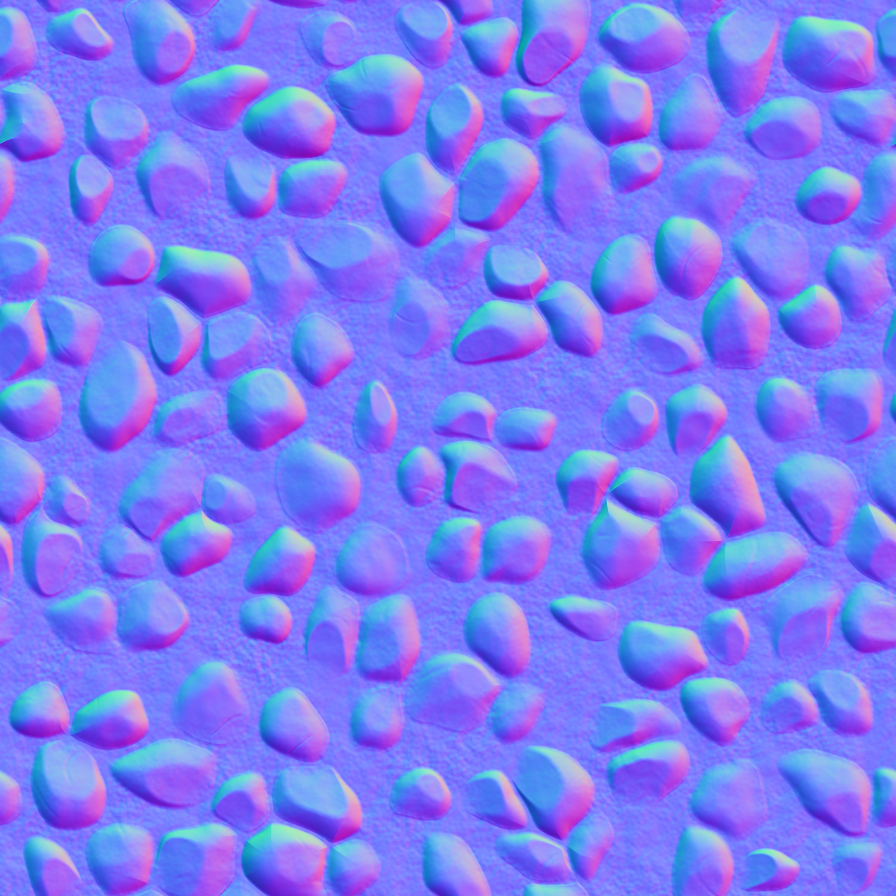
This texture map is drawn by a three.js fragment shader. Its source:

```glsl
// Tangent-space normal map of rounded pebbles set in gritty mortar.
// A wrapped, staggered grid scatters domed stones into a height field;
// its slopes, taken by finite differences, are encoded as colour.

#define GRID vec2(11.0, 12.0)      // stones across and up (rows must be even)
#define JITTER 0.58                // scatter of stone centres, in cells
#define RADIUS vec2(0.027, 0.050)  // smallest and largest stone
#define STRETCH 1.32               // greatest elongation
#define RELIEF 0.47                // dome height relative to radius
#define WARP 0.008                 // irregularity of the outlines
#define LUMPS 0.0030               // broad surface unevenness
#define GRAIN 0.0010               // fine mortar grit
#define CRACKS 0.0005              // depth of scratches on the stones
#define LEAN vec2(-0.03, -0.03)    // overall tilt of the surface
#define STEP 0.0011                // finite difference distance

varying vec2 vUv;

vec3 hash3(vec2 p) {
  vec3 q = fract(p.xyx * vec3(0.1031, 0.1030, 0.0973));
  q += dot(q, q.yxz + 33.33);
  return fract((q.xxy + q.yzz) * q.zyx);
}

float corner(vec2 cell, vec2 offset, float repeats) {
  vec2 gradient = hash3(mod(cell, repeats) + repeats * 1.7).xy * 2.0 - 1.0;
  return dot(gradient, offset);
}

// Gradient noise that wraps over the unit square.
float noise(vec2 uv, float repeats) {
  vec2 p = uv * repeats;
  vec2 i = floor(p), f = p - i;
  vec2 u = f * f * f * (f * (f * 6.0 - 15.0) + 10.0);
  vec2 e = vec2(1.0, 0.0);
  float low = mix(corner(i, f, repeats), corner(i + e, f - e, repeats), u.x);
  float high = mix(corner(i + e.yx, f - e.yx, repeats),
                   corner(i + 1.0, f - 1.0, repeats), u.x);
  return mix(low, high, u.y);
}

float smoothMax(float a, float b, float k) {
  float h = max(k - abs(a - b), 0.0) / k;
  return max(a, b) + h * h * k * 0.25;
}

// Normalised distance from a stone centre: 1 on its lobed outline.
float outline(vec2 q, float radius, vec3 rnd) {
  float turn = -0.9 + (rnd.x - 0.5) * 2.6;
  float c = cos(turn), s = sin(turn);
  float k = mix(1.0, STRETCH, rnd.y);
  q = vec2(c * q.x + s * q.y, c * q.y - s * q.x) / (radius * vec2(k, 1.0 / k));
  float a = atan(q.y, q.x), phase = rnd.z * 6.283;
  float lobes = 0.07 * cos(3.0 * a + phase) + 0.05 * cos(2.0 * a - phase * 3.0)
              + 0.025 * cos(5.0 * a + phase * 2.0);
  return length(q) * (1.0 + lobes);
}

// Dome with a random lean, cut by one flat facet.
float dome(float edge, vec2 q, float radius, vec3 rnd) {
  float top = radius * RELIEF * mix(0.5, 1.25, rnd.x);
  float facetTurn = rnd.y * 6.283;
  vec2 facetDir = vec2(cos(facetTurn), sin(facetTurn));
  vec2 lean = (fract(rnd.yz * 7.31) - 0.5) * 0.45;
  float h = top * (1.0 - pow(edge, 2.6));
  h += dot(lean, q) * max(1.0 - edge * edge * edge, 0.0);
  float facet = top * (mix(0.65, 1.25, rnd.z) - 0.85 * dot(q, facetDir) / radius);
  return -smoothMax(-h, -facet, top * 0.12);
}

float height(vec2 uv) {
  vec2 warped = uv + WARP * vec2(noise(uv, 19.0), noise(uv + 0.37, 23.0));
  vec2 p = warped * GRID;

  // Nearest and second nearest stone.
  float near = 9.0, next = 9.0, radius = 1.0;
  vec2 local = vec2(0.0), id = vec2(0.0);
  for (int j = -1; j <= 1; j++) {
    float row = floor(p.y) + float(j);
    float shift = 0.5 * mod(row, 2.0);
    for (int i = -1; i <= 1; i++) {
      vec2 cell = vec2(floor(p.x - shift) + float(i), row);
      vec2 key = mod(cell, GRID);
      vec3 rnd = hash3(key + 5.0);
      vec2 centre = cell + vec2(shift, 0.0) + 0.5 + (rnd.xy - 0.5) * JITTER;
      vec2 q = (p - centre) / GRID;
      float r = mix(RADIUS.x, RADIUS.y, rnd.z);
      float d = outline(q, r, hash3(key + 41.0));
      if (d < near) {
        next = near;
        near = d;
        radius = r;
        local = q;
        id = key;
      } else {
        next = min(next, d);
      }
    }
  }

  // Neighbours press a groove between each other.
  float edge = smoothMax(near, 1.1 - 0.65 * (next - near), 0.2);
  float stone = dome(edge, local, radius, hash3(id + 83.0));
  float body = smoothstep(-0.001, 0.004, stone);

  // Surface detail: coarse lumps, grit and sparse scratches.
  float lumps = noise(uv, 22.0) + 0.5 * noise(uv, 47.0);
  float patches = 0.75 + noise(uv + 0.21, 13.0);
  float grit = noise(uv, 101.0) + 0.6 * noise(uv, 187.0);
  float scratch = 1.0 - smoothstep(0.0, 0.07, abs(noise(uv + 0.63, 17.0)));
  scratch *= smoothstep(0.0, 0.3, lumps);
  return smoothMax(stone, 0.0, 0.004) + LUMPS * lumps
       + GRAIN * grit * patches * mix(1.0, 0.4, body) - CRACKS * scratch * body;
}

void main() {
  float h = height(vUv);
  vec2 slope = vec2(height(vUv + vec2(STEP, 0.0)), height(vUv + vec2(0.0, STEP))) - h;
  vec3 normal = normalize(vec3(LEAN - slope / STEP, 1.0));
  gl_FragColor = vec4(normal * 0.5 + 0.5, 1.0);
}
```
